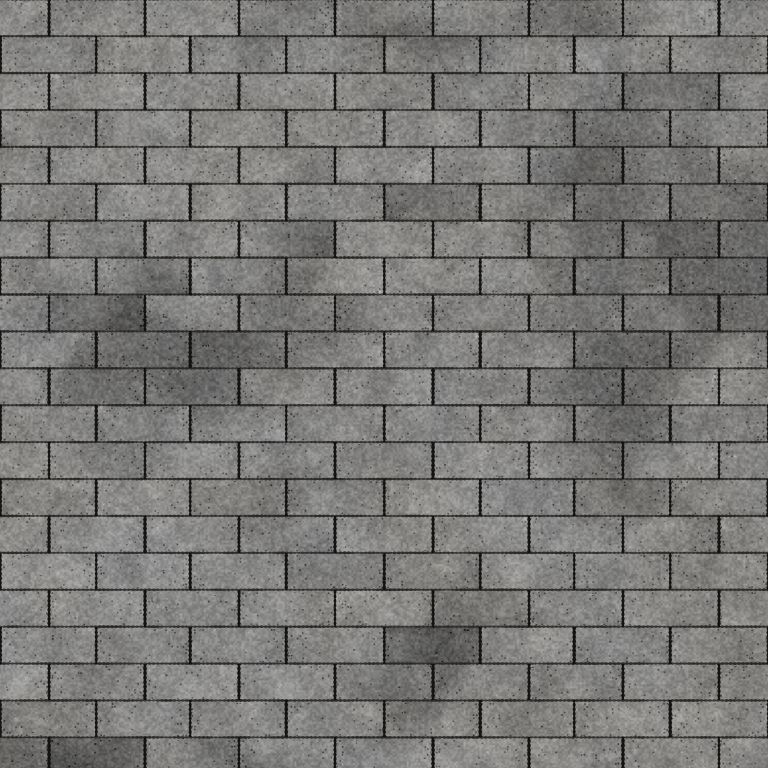
A WebGL 2 fragment shader for this texture:

```glsl
#version 300 es
precision highp float;
// Weathered grey concrete bricks in running bond with thin, ragged dark joints.
uniform vec2 u_resolution;
out vec4 fragColor;

float hash(vec2 p) {
    vec3 q = fract(p.xyx * 0.1031);
    q += dot(q, q.yzx + 33.33);
    return fract((q.x + q.y) * q.z);
}

float valueNoise(vec2 p) {
    vec2 cell = floor(p), f = fract(p);
    f = f * f * (3.0 - 2.0 * f);
    return mix(mix(hash(cell), hash(cell + vec2(1, 0)), f.x),
               mix(hash(cell + vec2(0, 1)), hash(cell + vec2(1, 1)), f.x), f.y);
}

float fbm(vec2 p) {
    float sum = 0.0, weight = 0.5;
    for (int i = 0; i < 4; i++) {
        sum += weight * valueNoise(p);
        p = mat2(1.6, 1.2, -1.2, 1.6) * p + 7.3;
        weight *= 0.5;
    }
    return sum / 0.9375;
}

// Triangle wave between -0.5 and 0.5, for the ragged joint edges.
float sawTeeth(float x) {
    return 2.0 * abs(fract(x) - 0.5) - 0.5;
}

// Coverage of a line, given the distance to its middle.
float lineMask(float dist, float halfWidth, float pixel) {
    return 1.0 - smoothstep(halfWidth - 0.7 * pixel, halfWidth + 0.7 * pixel, dist);
}

void main() {
    vec2 uv = gl_FragCoord.xy / u_resolution;
    float pixel = 1.0 / min(u_resolution.x, u_resolution.y);

    // Brick layout: 8 across, about 20.8 courses counted from the top.
    vec2 grid = vec2(8.0, 20.81);
    float v = (1.0 - uv.y) * grid.y + 0.02;
    float row = floor(v);
    float evenRow = 1.0 - mod(row, 2.0);
    float u = uv.x * grid.x - 0.5 * evenRow + 0.008 * (1.0 - evenRow);
    u -= 0.015 * sin(round(u) * 1.5708 + 0.8);
    vec2 brick = vec2(floor(u), row);
    float brickHash = hash(brick + 41.0);

    // Distances to the nearest upright and level joint.
    vec2 edge = abs(vec2(u - round(u), v - round(v))) / grid;

    // Stone: mottling, grain, brick tone and broad stains.
    float mottle = fbm(uv * 26.0 + brick * 3.7 + 50.0);
    float grain = 0.6 * valueNoise(uv * 390.0) + 0.4 * valueNoise(uv * 190.0 + 31.0);
    float stainField = fbm(uv * 5.0 + 12.0 + 0.25 * brickHash);
    float stain = smoothstep(0.52, 0.78, stainField) * (0.5 + mottle);
    float tone = 0.53 + 0.17 * (mottle - 0.5) + 0.2 * (grain - 0.5);
    tone += 0.04 * (brickHash - 0.5) - 0.13 * stain;

    // A few bricks are much darker.
    float darkBrick = 1.0 - step(0.5, abs(mod(4.0 * row + 3.0 * brick.x, 48.0) - 32.0));
    tone -= 0.11 * darkBrick + 0.04 * step(0.95, brickHash);

    // Pits and pale chips gather towards the brick ends.
    vec2 pitGrid = uv * 270.0;
    vec2 pitCell = floor(pitGrid);
    float pitHash = hash(pitCell + 9.0);
    vec2 pitOffset = 0.3 * (vec2(hash(pitCell + 70.0), hash(pitCell + 130.0)) - 0.5);
    float pitDist = length(fract(pitGrid) - 0.5 - pitOffset) / 270.0;
    float pit = lineMask(pitDist, 0.0011, pixel);
    float pitChance = 0.012 + 0.17 * exp(-edge.x * 75.0) + 0.08 * exp(-edge.y * 220.0);
    tone -= 0.24 * pit * step(pitHash, pitChance);
    tone += 0.08 * pit * step(1.0 - 0.6 * pitChance, pitHash);

    vec3 tint = mix(vec3(1.015, 1.0, 0.965), vec3(0.995, 1.0, 1.0), valueNoise(uv * 14.0 + 80.0));
    vec3 color = tone * tint;

    // Joints: level ones are finer and greyer than the upright ones.
    float levelWear = valueNoise(vec2(uv.x * 60.0, round(v) * 9.0));
    float levelHalf = 0.0011 + 0.0005 * levelWear + 0.0007 * sawTeeth(uv.x * 185.0);
    float level = lineMask(edge.y, levelHalf, pixel);
    color = mix(color, vec3(0.16, 0.15, 0.14), level * (0.8 + 0.2 * levelWear));

    float uprightHash = hash(vec2(round(u) + 17.0, row + 5.0));
    float uprightHalf = 0.0014 + 0.0007 * uprightHash + 0.0009 * sawTeeth(uv.y * 170.0);
    float upright = lineMask(edge.x, uprightHalf, pixel);
    color = mix(color, vec3(0.07, 0.065, 0.06), upright * 0.97);

    fragColor = vec4(color, 1.0);
}
```
